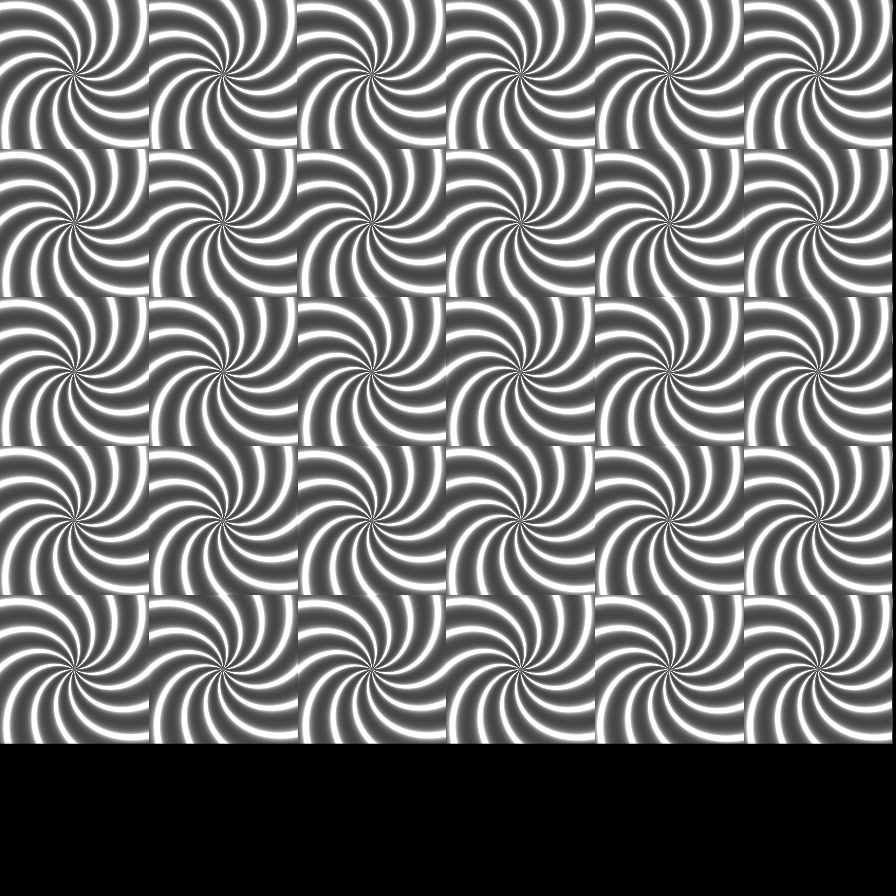
This pattern is drawn by a three.js fragment shader. Its source:

```glsl
varying vec2 vUv;

const float TILE_SIZE = 85.0 / 512.0;
const vec2 TILE_COUNT = vec2(6.0, 5.0);
const float ARM_COUNT = 12.0;
const float TWIST = 1.0;
const float BASE_GREY = 0.275;
const float CORE_GREY = 0.45;
const float MEAN_TURN = 0.04;
const float TURN_SPREAD = 0.07;

float hash(vec2 cell) {
  return fract(sin(dot(cell, vec2(127.1, 311.7))) * 43758.5453);
}

// Bright arms with a reciprocal falloff into grey
float spiralGlow(vec2 p, float turn, float pixel) {
  float radius = max(length(p), 0.0001);
  float phase = atan(p.y, p.x) - TWIST * radius - turn;
  float wave = abs(sin(0.5 * ARM_COUNT * phase));
  float glow = min(BASE_GREY / max(wave, 0.001), 1.0);

  // Settle to an even grey where the arms are finer than a pixel
  float armsPerPixel = ARM_COUNT * pixel / (6.2832 * radius);
  return mix(glow, CORE_GREY, smoothstep(0.5, 1.2, armsPerPixel));
}

// Coverage of a box spanning from zero to size
float boxMask(vec2 p, vec2 size, float pixel) {
  vec2 inside = min(p, size - p);
  return clamp(min(inside.x, inside.y) / pixel + 0.5, 0.0, 1.0);
}

void main() {
  // Tiles are laid out from the upper left corner
  vec2 grid = vec2(vUv.x, 1.0 - vUv.y) / TILE_SIZE;
  float pixel = max(fwidth(vUv.x), 0.00001) / TILE_SIZE;
  vec2 cell = floor(grid);
  vec2 p = (fract(grid) * 2.0 - 1.0) * vec2(1.0, -1.0);

  // Each tile is turned by a slightly different angle
  float turn = MEAN_TURN + TURN_SPREAD * (hash(cell) - 0.5);
  float grey = spiralGlow(p, turn, 2.0 * pixel);

  // Black margin below and to the right; the outer borders stay full
  vec2 sheet = grid + 1.0;
  grey *= boxMask(sheet, TILE_COUNT + 1.0, pixel);

  gl_FragColor = vec4(vec3(grey), 1.0);
}
```
